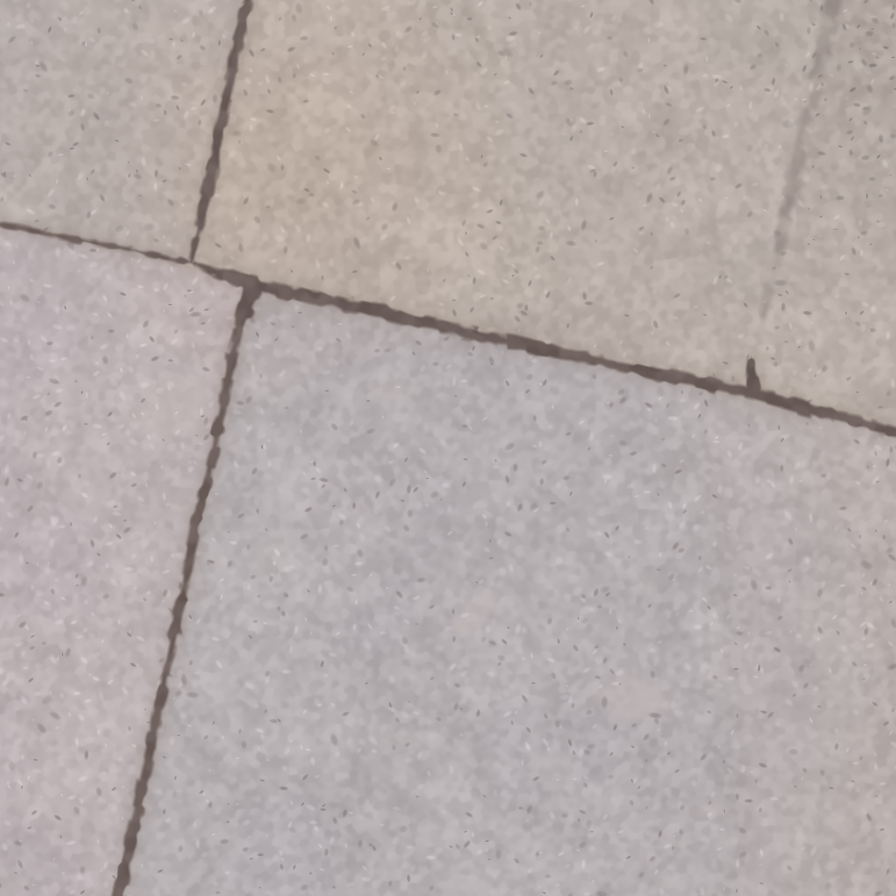
A WebGL 2 fragment shader for this texture:

```glsl
#version 300 es
precision highp float;
// Worn granite paving: four slabs divided by dark, uneven, slanting joints.
// Joints are tapered segment distances; the stone is smooth cellular noise
// with scattered, randomly turned mineral flecks laid over it.
uniform vec2 u_resolution;
out vec4 fragColor;

vec3 hash3(vec2 cell) {
  vec3 q = fract(cell.xyx * vec3(0.1031, 0.1030, 0.0973));
  q += dot(q, q.yxz + 33.33);
  return fract((q.xxy + q.yzz) * q.zyx);
}

mat2 turn(float a) { return mat2(cos(a), sin(a), -sin(a), cos(a)); }

// Smoothly blended cell values, centred on zero.
float mottle(vec2 p) {
  vec2 cell = floor(p);
  float sum = 0.0, weight = 0.0;
  for (int j = -1; j <= 1; j++)
    for (int i = -1; i <= 1; i++) {
      vec2 c = cell + vec2(i, j);
      vec3 h = hash3(c);
      vec2 d = p - c - h.xy;
      float w = exp(-5.0 * dot(d, d));
      sum += w * (h.z - 0.5);
      weight += w;
    }
  return sum / max(weight, 1e-4);
}

// Elongated grains occupying a given fraction of the cells.
float flecks(vec2 p, float density, float size) {
  vec2 cell = floor(p);
  float cover = 0.0;
  for (int j = -1; j <= 1; j++)
    for (int i = -1; i <= 1; i++) {
      vec2 c = cell + vec2(i, j);
      vec3 h = hash3(c), k = hash3(c + 71.7);
      vec2 d = turn(k.x * 6.283) * (p - c - h.xy);
      d.x *= 1.3 + k.y;
      float r = size * (0.5 + k.z);
      float grain = 1.0 - smoothstep(0.4 * r, 1.3 * r, length(d));
      cover = max(cover, grain * step(h.z, density) * (0.5 + 0.5 * k.y));
    }
  return cover;
}

// Signed distance to a segment whose half width runs from wa to wb.
float joint(vec2 p, vec2 a, vec2 b, float wa, float wb) {
  vec2 ab = b - a;
  float t = clamp(dot(p - a, ab) / dot(ab, ab), 0.0, 1.0);
  return length(p - a - ab * t) - mix(wa, wb, t);
}

// Soft tilted oval of pale mineral.
float inclusion(vec2 p, vec2 centre, vec2 radius, float angle) {
  return 1.0 - smoothstep(0.65, 1.25, length(turn(angle) * (p - centre) / radius));
}

void main() {
  vec2 p = gl_FragCoord.xy / u_resolution;
  float px = 1.0 / min(u_resolution.x, u_resolution.y);

  // Slab membership and tint
  float upper = smoothstep(-0.004, 0.004, p.y - 0.75 + 0.2345 * p.x);
  float lowerRight = smoothstep(-0.004, 0.004, p.x - 0.133 - 0.2115 * p.y);
  float upperRight = smoothstep(-0.004, 0.004, p.x - 0.212 - 0.218 * (p.y - 0.707));
  vec3 lower = mix(vec3(0.735, 0.695, 0.705), vec3(0.708, 0.685, 0.695), lowerRight);
  lower = mix(lower, vec3(0.725, 0.685, 0.675), smoothstep(0.65, 1.1, p.x));
  vec3 top = mix(vec3(0.715, 0.68, 0.665), vec3(0.722, 0.682, 0.655), upperRight);
  vec3 stone = mix(lower, top, upper);
  stone += vec3(0.025, 0.005, -0.012) * exp(-25.0 * dot(p - vec2(0.33, 0.82), p - vec2(0.33, 0.82)));

  // Cloudy stone and fine crystal grain
  stone += mottle(p * 9.0) * vec3(0.022, 0.018, 0.012);
  stone += mottle(p * 38.0 + 9.0) * 0.04 + mottle(p * 125.0 + 31.0) * 0.07;

  // Large pale inclusions, then scattered ones
  float pale = inclusion(p, vec2(0.193, 0.545), vec2(0.045, 0.035), -0.3);
  pale = max(pale, inclusion(p, vec2(0.705, 0.22), vec2(0.038, 0.025), 0.2));
  pale = max(pale, inclusion(p, vec2(0.53, 0.315), vec2(0.032, 0.014), -0.85));
  pale = max(pale, 0.5 * flecks(p * 13.0 + 4.0, 0.2, 0.28));
  stone = mix(stone, vec3(0.765, 0.725, 0.715), pale * 0.5);

  // Bright and dark flecks, denser on the weathered right edge
  float leftPale = (1.0 - upper) * (1.0 - lowerRight);
  stone += flecks(p * 65.0 + 17.0, 0.2 + 0.15 * leftPale, 0.26) * vec3(0.07, 0.07, 0.075);
  float worn = upper * smoothstep(-0.01, 0.05, p.x - 0.853 - 0.22 * (p.y - 0.648))
             * smoothstep(0.68, 0.95, p.y);
  float dark = flecks(p * 72.0 + 43.0, 0.13 + 0.4 * worn, 0.25);
  dark = max(dark, 0.8 * flecks(p * 34.0 + 83.0, 0.09, 0.17));
  stone = mix(stone, vec3(0.47, 0.435, 0.43), dark * 0.55);
  stone -= worn * (0.035 + 0.05 * mottle(p * 60.0));

  // Joint network with crumbled edges
  vec2 q = p + 0.0025 * vec2(mottle(p * 45.0 + 5.0), mottle(p * 55.0 + 60.0));
  float edge = 0.006 * mottle(p * 90.0 + 12.0);
  float d = joint(q, vec2(-0.01, 0.752), vec2(0.215, 0.706), 0.0015, 0.003);
  d = min(d, joint(q, vec2(0.215, 0.706), vec2(0.285, 0.683), 0.004, 0.007));
  d = min(d, joint(q, vec2(0.285, 0.683), vec2(0.56, 0.62), 0.0075, 0.0065));
  d = min(d, joint(q, vec2(0.56, 0.62), vec2(0.835, 0.562), 0.006, 0.0065));
  d = min(d, joint(q, vec2(0.835, 0.562), vec2(1.01, 0.514), 0.008, 0.005));
  d = min(d, joint(q, vec2(0.278, 1.01), vec2(0.243, 0.844), 0.005, 0.0045));
  d = min(d, joint(q, vec2(0.243, 0.844), vec2(0.231, 0.785), 0.0045, 0.007));
  d = min(d, joint(q, vec2(0.231, 0.785), vec2(0.213, 0.707), 0.005, 0.004));
  d = min(d, joint(q, vec2(0.283, 0.681), vec2(0.267, 0.638), 0.012, 0.006));
  d = min(d, joint(q, vec2(0.267, 0.638), vec2(0.131, -0.01), 0.005, 0.0055));
  d = min(d, joint(q, vec2(0.838, 0.605), vec2(0.841, 0.564), 0.001, 0.01));
  d += edge;

  // Faint, broken joint at the upper right
  float trace = joint(q, vec2(0.931, 1.0), vec2(0.853, 0.648), 0.009, 0.004) + edge;
  float broken = clamp(0.55 + 1.1 * mottle(p * 50.0 + 22.0), 0.0, 1.0);
  stone = mix(stone, vec3(0.53, 0.485, 0.47), broken * 0.65 * (1.0 - smoothstep(-0.004, 0.006, trace)));

  // Dirt beside the joints and their dark filling
  stone = mix(stone, vec3(0.58, 0.525, 0.49), 0.38 * exp(-max(d, 0.0) * 130.0));
  vec3 filling = vec3(0.405, 0.35, 0.335) + 0.09 * mottle(p * 80.0 + 3.0);
  float fill = 1.0 - smoothstep(-0.0015 - px, 0.0015 + px, d);
  fragColor = vec4(mix(stone, filling, fill * 0.94), 1.0);
}
```
